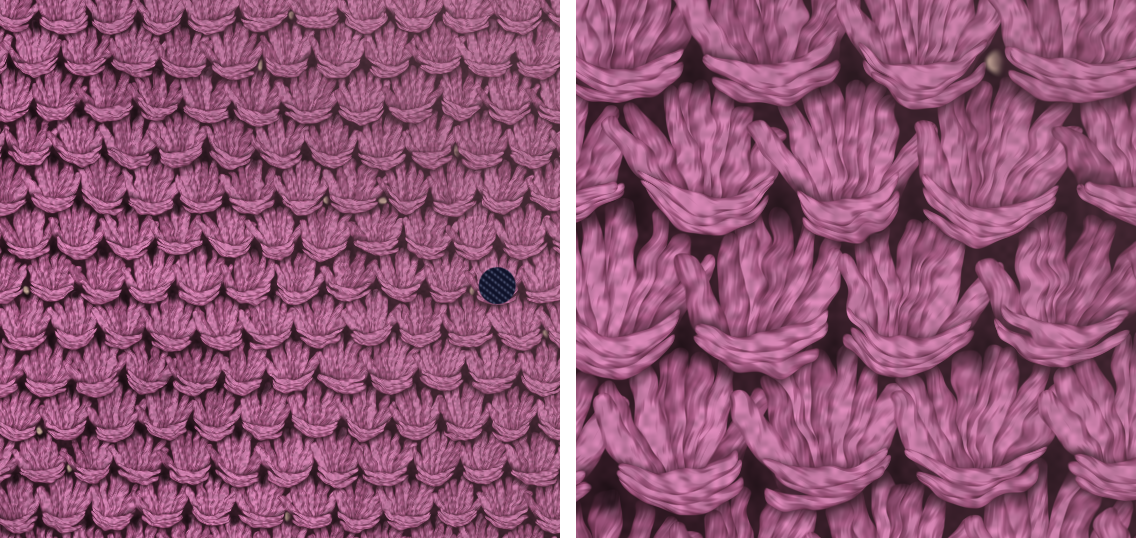
Left: the whole. Right: its middle third, enlarged.
A WebGL 1 fragment shader for this texture:

```glsl
precision highp float;
// Chunky knitted wool: about 11 tulip-shaped stitches across and 12 staggered rows.
// Each stitch is a fan of plied strands gathered by a curved band; rows are
// layered from the bottom up, then softened by fuzz, haze and one twill patch.
uniform vec2 u_resolution;

const vec2 REPEATS = vec2(11.25, 11.9);
const float ROW_HEIGHT = 0.91;
const vec3 SHADOW = vec3(0.18, 0.09, 0.13);
const vec3 PLUM = vec3(0.40, 0.18, 0.29);
const vec3 MAUVE = vec3(0.57, 0.30, 0.45);
const vec3 PINK = vec3(0.76, 0.47, 0.64);
const vec3 CREAM = vec3(0.68, 0.58, 0.52);
const vec3 HAZE = vec3(0.56, 0.39, 0.45);
const vec3 NAVY = vec3(0.06, 0.07, 0.16);
const vec3 DENIM = vec3(0.34, 0.37, 0.50);

float hash(vec2 p) {
  vec3 a = fract(vec3(p.xyx) * 0.1031);
  a += dot(a, a.yzx + 33.33);
  return fract((a.x + a.y) * a.z);
}

float noise(vec2 p) {
  vec2 i = floor(p), f = fract(p);
  f = f * f * (3.0 - 2.0 * f);
  return mix(mix(hash(i), hash(i + vec2(1.0, 0.0)), f.x),
             mix(hash(i + vec2(0.0, 1.0)), hash(i + vec2(1.0, 1.0)), f.x), f.y);
}

vec3 woolColor(float light) {
  vec3 c = mix(SHADOW, PLUM, smoothstep(0.0, 0.3, light));
  c = mix(c, MAUVE, smoothstep(0.24, 0.56, light));
  return mix(c, PINK, smoothstep(0.52, 0.86, light));
}

// Paints one twisted yarn from a to b over the base colour.
vec3 paintStrand(vec3 base, vec2 p, vec2 a, vec2 b, float radius, float gain, float seed, float aa) {
  vec2 axis = b - a, rel = p - a;
  float len = length(axis);
  float along = dot(rel, axis) / len;
  float side = (rel.y * axis.x - rel.x * axis.y) / len;
  float t = clamp(along / len, 0.0, 1.0);
  float r = radius * (0.7 + 0.3 * sin(3.14159 * t));
  float d = length(vec2(along - t * len, side));
  if (d > r + aa) return base;
  float roundness = 1.0 - d * d / (r * r);
  float ply = 0.5 + 0.5 * sin(along * 38.0 + side / r * 2.6 + seed * 6.28);
  float fibre = noise(vec2(along * 10.0, side * 70.0 + along * 16.0) + seed * 91.0);
  float light = gain * (0.11 + 0.40 * roundness + 0.18 * ply + 0.30 * fibre);
  return mix(base, woolColor(light), 1.0 - smoothstep(r - aa, r + aa, d));
}

// Fan of eight strands, painted from the centre outward; tips tuck under the row above.
vec3 paintFan(vec3 col, vec2 q, float seed, float aa) {
  float fold = smoothstep(-0.25, 0.08, q.y) * (1.0 - 0.42 * smoothstep(0.22, 0.55, q.y));
  for (int k = 0; k < 8; k++) {
    float n = float(k);
    float spread = (mod(n, 2.0) * 2.0 - 1.0) * (floor(n * 0.5) * 2.0 + 1.0) / 7.0;
    float vary = hash(vec2(seed * 57.0, n + 3.0));
    float lean = hash(vec2(seed * 39.0, n + 29.0)) - 0.5;
    vec2 root = vec2(0.2 * spread, -0.25);
    vec2 tip = vec2(0.52 * spread + 0.16 * lean, 0.62 - 0.32 * spread * spread + 0.1 * vary);
    float gain = (0.78 + 0.42 * vary) * mix(0.6, 1.08, fold);
    col = paintStrand(col, q, root, tip, 0.092, gain, vary, aa);
  }
  return col;
}

// Smile-shaped band of three crossing strands with a soft shadow beneath it.
vec3 paintBand(vec3 col, vec2 q, float seed, float aa) {
  vec2 bent = vec2(q.x, q.y - (0.8 + 0.4 * seed) * q.x * q.x);
  vec2 away = vec2(max(abs(bent.x) - 0.33, 0.0), bent.y + 0.28);
  col = mix(col, SHADOW, 0.8 * (1.0 - smoothstep(0.08, 0.22, length(away))));
  for (int k = 0; k < 3; k++) {
    float n = float(k);
    float vary = hash(vec2(n + 11.0, seed * 73.0));
    float slant = 0.12 * (hash(vec2(n + 31.0, seed * 47.0)) - 0.5);
    float y = -0.32 + 0.07 * n;
    float reach = 0.33 + 0.08 * vary;
    col = paintStrand(col, bent, vec2(-reach, y - slant), vec2(reach, y + slant),
                      0.064, 0.9 + 0.1 * n + 0.15 * vary, vary, aa);
  }
  return col;
}

// Dark opening beside a stitch; a few show pale backing.
vec3 paintGap(vec3 col, vec2 q, float seed, float openness) {
  float d = length((q - vec2(0.51, -0.19)) * vec2(1.0, 0.7));
  col = mix(col, SHADOW * 0.55, openness * (1.0 - smoothstep(0.03, 0.15, d)));
  float speck = length((q - vec2(0.5, -0.1)) * vec2(1.0, 0.7));
  float shown = step(0.97 - 0.09 * openness, seed);
  return mix(col, CREAM, shown * (1.0 - smoothstep(0.03, 0.08, speck)));
}

// Small round insert with diagonal ribs.
vec3 paintPatch(vec3 col, vec2 p, float aa) {
  float rib = pow(0.5 + 0.5 * sin((p.x * 0.8 + p.y) * 480.0), 2.0);
  float weave = 0.5 + 0.5 * sin((p.x - p.y * 0.5) * 800.0);
  vec3 cloth = mix(NAVY, DENIM, rib * (0.25 + 0.5 * weave));
  return mix(col, cloth, 1.0 - smoothstep(0.033 - aa, 0.033 + aa, length(p)));
}

void main() {
  vec2 uv = gl_FragCoord.xy / u_resolution;
  float aa = REPEATS.x / u_resolution.x;
  vec2 v = uv * REPEATS;
  v.x *= 1.015 - 0.03 * uv.y;
  v += 0.16 * (vec2(noise(v * 0.8), noise(v * 0.8 + 40.0)) - 0.5);
  v += 0.07 * (vec2(noise(v * 6.0), noise(v * 6.0 + 70.0)) - 0.5);
  float haze = smoothstep(0.25, 0.85, uv.x * 0.8 + uv.y * 0.25);
  float openness = mix(0.95, 0.35, haze);
  vec3 col = SHADOW;

  // Lower rows first, so each band covers the fan tips below it.
  float nearRow = floor(v.y - 0.1);
  for (int j = -1; j <= 1; j++) {
    float row = nearRow + float(j);
    float shift = 0.33 + 0.037 * row + 0.5 * mod(row, 2.0);
    float nearColumn = floor(v.x - shift + 0.5);
    for (int i = -1; i <= 1; i++) {
      vec2 id = vec2(nearColumn + float(i), row);
      float seed = hash(id + 17.0), tilt = 0.24 * (hash(id + 53.0) - 0.5);
      vec2 q = v - id - vec2(shift, 0.6);
      q.y *= ROW_HEIGHT;
      q = (q + vec2(-q.y, q.x) * tilt) * (0.94 + 0.1 * seed);
      if (abs(q.x) < 0.8 && abs(q.y) < 0.9) {
        col = paintFan(col, q, seed, aa);
        col = paintBand(col, q, seed, aa);
        col = paintGap(col, q, hash(id + 91.0), openness);
      }
    }
  }

  // Fuzz, uneven light and veil.
  col *= 0.87 + 0.26 * noise(uv * 240.0);
  col *= 0.95 + 0.12 * noise(uv * 4.0);
  col = mix(col, HAZE, haze * mix(0.14, 0.28, uv.y));
  vec2 fromPatch = (uv - vec2(0.888, 0.469)) * vec2(1.0, u_resolution.y / u_resolution.x);
  gl_FragColor = vec4(paintPatch(col, fromPatch, 1.0 / u_resolution.x), 1.0);
}
```
